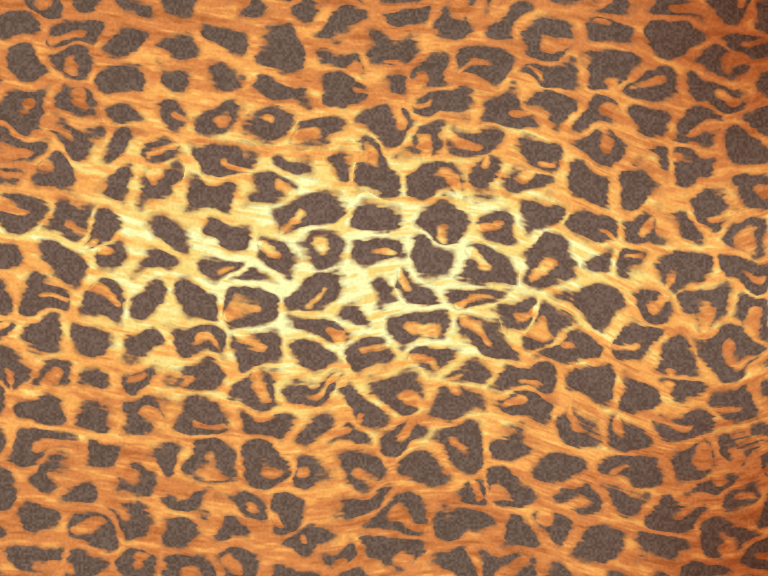
Reproduce this texture procedurally as a Shadertoy shader.

```glsl
const vec2 CELL = vec2(0.092, 0.066);
const vec3 RUST = vec3(0.74, 0.43, 0.22);
const vec3 TAN = vec3(0.87, 0.54, 0.30);
const vec3 ORANGE = vec3(0.99, 0.69, 0.36);
const vec3 GOLD = vec3(1.0, 0.87, 0.50);
const vec3 CREAM = vec3(1.0, 1.0, 0.72);
const vec3 BROWN = vec3(0.62, 0.41, 0.27);
const vec3 INK = vec3(0.445, 0.36, 0.31);

vec2 hash2(vec2 p) {
    vec3 a = fract(p.xyx * vec3(0.1031, 0.1030, 0.0973));
    a += dot(a, a.yzx + 33.33);
    return fract((a.xx + a.yz) * a.zy);
}

float noise(vec2 p) {
    vec2 i = floor(p), f = fract(p);
    f = f * f * (3.0 - 2.0 * f);
    float low = mix(hash2(i).x, hash2(i + vec2(1, 0)).x, f.x);
    float high = mix(hash2(i + vec2(0, 1)).x, hash2(i + vec2(1, 1)).x, f.x);
    return mix(low, high, f.y);
}

float fbm(vec2 p) {
    float sum = 0.0, amp = 0.5;
    for (int i = 0; i < 3; i++) {
        sum += amp * noise(p);
        p = p * 2.03 + 17.3;
        amp *= 0.5;
    }
    return sum / 0.875;
}

vec2 rotate(vec2 p, float a) {
    return mat2(cos(a), sin(a), -sin(a), cos(a)) * p;
}

vec2 site(vec2 cell) {
    return cell + 0.14 + 0.72 * hash2(cell + 41.0);
}

float capsule(vec2 p, vec2 end, float radius) {
    float along = clamp(dot(p, end) / dot(end, end), 0.0, 1.0);
    return length(p - end * along) - radius;
}

// Returns the nearest cell, and the rounded distance to its border
vec3 packedCell(vec2 q) {
    vec2 base = floor(q), nearest = base;
    float best = 1e3;
    for (int y = -1; y <= 1; y++)
    for (int x = -1; x <= 1; x++) {
        vec2 cell = base + vec2(x, y);
        float d = length(site(cell) - q);
        if (d < best) { best = d; nearest = cell; }
    }
    vec2 a = site(nearest);
    float sum = 0.0;
    for (int y = -2; y <= 2; y++)
    for (int x = -2; x <= 2; x++) {
        if (x == 0 && y == 0) continue;
        vec2 b = site(nearest + vec2(x, y));
        float d = dot(0.5 * (a + b) - q, normalize(b - a));
        sum += exp(-11.0 * d);
    }
    return vec3(nearest, -log(sum) / 11.0);
}

// x: signed depth inside the dark mark, y: depth inside the whole rosette
vec2 rosette(vec2 q, float ragged) {
    vec3 cell = packedCell(q);
    vec2 shape = hash2(cell.xy + 7.0), opening = hash2(cell.xy + 93.0);
    bool open = shape.y < 0.62;
    float gap = open ? mix(0.07, 0.11, shape.x) : mix(0.11, 0.17, shape.x);
    float body = cell.z - gap + ragged;
    float angle = 6.2832 * opening.x;
    vec2 toward = vec2(cos(angle), sin(angle));
    vec2 local = q - site(cell.xy) - toward * 0.06;
    float radius = mix(0.09, 0.18, opening.y);
    float reach = mix(0.08, 0.75, fract(shape.x * 7.0));
    float hole = capsule(local, toward * reach, radius);
    return vec2(open ? min(body, hole + ragged) : body, body);
}

vec3 furColor(float t) {
    vec3 c = mix(RUST, TAN, smoothstep(0.0, 0.25, t));
    c = mix(c, ORANGE, smoothstep(0.25, 0.48, t));
    c = mix(c, GOLD, smoothstep(0.48, 0.70, t));
    return mix(c, CREAM, smoothstep(0.70, 0.88, t));
}

void mainImage(out vec4 fragColor, in vec2 fragCoord) {
    vec2 uv = fragCoord / iResolution.xy;
    vec2 p = fragCoord / iResolution.y;

    // Hair strands
    vec2 flow = rotate(p, 0.13 + 0.25 * (noise(p * 2.5) - 0.5));
    float strands = fbm(flow * vec2(10.0, 65.0)) - 0.5;
    float hairs = noise(flow * vec2(50.0, 210.0)) - 0.5;

    // Warped spots with ragged outlines
    vec2 warp = vec2(noise(p * 22.0), noise(p * 22.0 + 50.0)) - 0.5;
    vec2 q = (rotate(p, 0.09) + warp * 0.036) / CELL + 20.0;
    float ragged = 0.17 * (fbm(p * vec2(38.0, 52.0)) - 0.5) + 0.08 * hairs;
    vec2 spot = rosette(q, ragged);
    float soft = max(0.036, 0.9 / (iResolution.y * CELL.y));
    float mark = smoothstep(-soft, soft, spot.x);
    float inside = smoothstep(-0.03, 0.06, spot.y);

    // Pale belly fading to tawny sides
    vec2 off = (uv - vec2(0.46, 0.53)) / vec2(0.52, 0.26);
    float glow = exp(-dot(off, off));
    float tone = 0.25 + 0.66 * glow + 0.62 * strands + 0.26 * hairs;
    tone -= inside * (0.06 + 0.26 * glow);
    vec3 color = furColor(tone);

    // Brown ink with a warm rim
    float grain = noise(p * 260.0) - 0.5;
    vec3 ink = INK * (0.96 + 0.06 * glow) + 0.05 * grain + 0.03 * strands;
    float rim = smoothstep(-0.11, 0.02, spot.x);
    color = mix(color, BROWN, 0.6 * rim);
    color = mix(color, ink, mark);

    // Shaded right corners
    float corner = smoothstep(0.72, 1.05, uv.x) * smoothstep(0.05, 0.5, abs(uv.y - 0.5));
    color *= mix(vec3(1.0), vec3(0.78, 0.62, 0.54), corner);
    color += 0.06 * grain;
    fragColor = vec4(clamp(color, 0.0, 1.0), 1.0);
}
```
